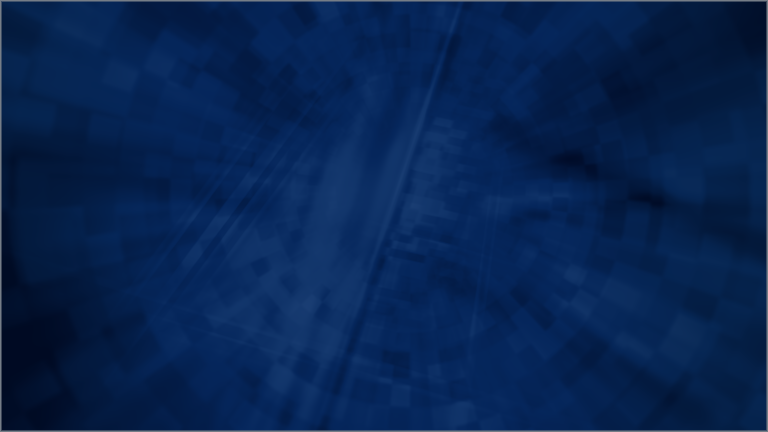
A WebGL 2 fragment shader for this background:

```glsl
#version 300 es
precision highp float;

uniform vec2 u_resolution;
out vec4 outColor;

#define VANISH vec2(0.95, 0.56)
#define BEAM_FOOT 0.736
#define BEAM_SLOPE 0.34
#define BASE_LIGHT 0.47
#define RAY_GAIN 0.24
#define BLOCK_GAIN 0.13
#define MOSAIC_GAIN 0.30
#define LINE_GAIN 0.17
#define FRAME_WIDTH 0.0035
#define FRAME_COLOR vec3(0.46, 0.49, 0.53)

const float TAU = 6.2831853;

float hash(vec2 p) {
    return fract(sin(dot(p, vec2(127.1, 311.7))) * 43758.5453);
}

// Value noise, periodic in x; a small softness turns it into soft-edged tiles.
float noise(vec2 p, float period, float softness) {
    vec2 i = floor(p);
    vec2 f = smoothstep(0.5 - softness, 0.5 + softness, fract(p));
    float x0 = mod(i.x, period);
    float x1 = mod(i.x + 1.0, period);
    float low = mix(hash(vec2(x0, i.y)), hash(vec2(x1, i.y)), f.x);
    float high = mix(hash(vec2(x0, i.y + 1.0)), hash(vec2(x1, i.y + 1.0)), f.x);
    return mix(low, high, f.y);
}

// Soft glow around the segment from a to b.
float streak(vec2 p, vec2 a, vec2 b, float width) {
    vec2 ab = b - a;
    float h = clamp(dot(p - a, ab) / dot(ab, ab), 0.0, 1.0);
    float d = length(p - a - ab * h) / width;
    return exp(-d * d);
}

// Bell-shaped window centred on c.
float bell(float x, float c, float width) {
    float d = (x - c) / width;
    return exp(-d * d);
}

// Fine parallel lines varying across s and slowly along t.
float fineLines(float s, float t, float density) {
    float n = noise(vec2(s * density, t * 2.0), 512.0, 0.5);
    return smoothstep(0.5, 0.95, n);
}

// Large light and dark areas.
float broadLight(vec2 p) {
    float light = BASE_LIGHT;
    light -= 0.16 * streak(p, vec2(0.0, 0.65), vec2(0.62, 0.525), 0.04);
    light -= 0.15 * streak(p, vec2(0.37, 1.0), vec2(0.67, 0.75), 0.08);
    light -= 0.17 * streak(p, vec2(1.16, 0.70), vec2(1.78, 0.42), 0.035);
    light -= 0.24 * streak(p, vec2(1.34, 0.73), vec2(1.78, 1.0), 0.13);
    light -= 0.12 * streak(p, vec2(1.02, 0.375), vec2(1.62, 0.05), 0.04);
    light -= 0.14 * streak(p, vec2(1.2, 0.5), vec2(1.53, 0.54), 0.025);
    light -= 0.30 * streak(p, vec2(0.0, 0.0), vec2(0.0, 0.25), 0.3);
    light += 0.18 * streak(p, vec2(0.79, 0.56), vec2(0.67, 0.24), 0.15);
    light += 0.17 * streak(p, vec2(1.0, 0.67), vec2(0.95, 0.53), 0.08);
    light += 0.14 * streak(p, vec2(1.13, 0.525), vec2(1.34, 0.55), 0.035);
    light += 0.06 * streak(p, vec2(0.1, 0.78), vec2(0.5, 0.8), 0.1);
    light += 0.05 * streak(p, vec2(1.3, 0.3), vec2(1.6, 0.25), 0.16);
    vec2 corner = (p - vec2(0.889, 0.5)) / vec2(0.889, 0.5);
    return light - 0.11 * pow(dot(corner, corner) * 0.5, 1.5);
}

// Rays and tiles receding towards the vanishing point.
float perspective(vec2 p) {
    vec2 d = p - VANISH;
    float radius = length(d) + 0.02;
    float turn = atan(d.y, d.x) / TAU + 0.5;
    float depth = log(radius);
    float rays = noise(vec2(turn * 44.0, depth * 1.6), 44.0, 0.5) * 0.6
               + noise(vec2(turn * 130.0, depth * 2.0 + 9.0), 130.0, 0.5) * 0.4;
    float tiles = noise(vec2(turn * 38.0, depth * 7.0), 38.0, 0.1)
                + noise(vec2(turn * 66.0, depth * 10.0 + 5.0), 66.0, 0.12);
    float far = smoothstep(0.1, 0.45, radius);
    return far * (RAY_GAIN * (rays - 0.5) + BLOCK_GAIN * (tiles - 1.0));
}

// Slanted beam with its strips, and the mosaic on its right.
float beam(vec2 p) {
    float s = p.x - BEAM_FOOT - BEAM_SLOPE * p.y;
    float strips = noise(vec2(s * 34.0, p.y * 1.5), 512.0, 0.5) - 0.45;
    float knots = noise(vec2(s * 24.0, p.y * 17.0), 512.0, 0.5) - 0.5;
    float light = (0.27 * strips + 0.12 * knots) * bell(s, -0.11, 0.14);
    light += 0.20 * bell(s, -0.007, 0.007) * mix(0.35, 1.0, smoothstep(0.1, 0.7, p.y));
    light += 0.08 * bell(s, -0.045, 0.02);
    light -= 0.09 * bell(s, 0.012, 0.012);

    float v = p.y + 0.22 * p.x;
    float mosaic = noise(vec2(s * 22.0, v * 52.0), 512.0, 0.16) * 0.6
                 + noise(vec2(s * 42.0 + 7.0, v * 31.0), 512.0, 0.2) * 0.4;
    float area = smoothstep(0.0, 0.02, s) * smoothstep(0.27, 0.1, s) * bell(p.y, 0.5, 0.28);
    return light + MOSAIC_GAIN * (mosaic - 0.5) * area;
}

// Three families of thin crossing lines.
float crossingLines(vec2 p) {
    float left = p.x - 0.74 * p.y;
    float right = p.x - 0.13 * p.y;
    float level = p.y + 0.3 * p.x;
    float sum = fineLines(left, p.y, 75.0) * bell(left, 0.14, 0.1) * bell(p.y, 0.5, 0.27);
    sum += 0.8 * fineLines(right, p.y, 95.0) * bell(right, 1.06, 0.035) * bell(p.y, 0.32, 0.26);
    sum += 0.7 * fineLines(level, p.x, 80.0) * bell(level, 0.4, 0.045) * bell(p.x, 0.65, 0.5);
    sum += 0.5 * fineLines(level, p.x, 90.0) * bell(level, 0.74, 0.03) * bell(p.x, 1.05, 0.2);
    return LINE_GAIN * sum;
}

vec3 palette(float t) {
    vec3 color = mix(vec3(0.0, 0.04, 0.15), vec3(0.01, 0.10, 0.26), smoothstep(0.0, 0.28, t));
    color = mix(color, vec3(0.02, 0.15, 0.36), smoothstep(0.25, 0.52, t));
    color = mix(color, vec3(0.07, 0.21, 0.42), smoothstep(0.48, 0.72, t));
    return mix(color, vec3(0.15, 0.29, 0.50), smoothstep(0.7, 1.05, t));
}

void main() {
    vec2 uv = gl_FragCoord.xy / u_resolution;
    vec2 p = uv * vec2(16.0 / 9.0, 1.0);
    float light = broadLight(p) + perspective(p) + beam(p) + crossingLines(p);
    vec3 color = palette(light);

    // Muted blue towards both sides.
    float side = smoothstep(0.35, 0.9, abs(p.x - 0.85));
    color = mix(color, color * vec3(1.2, 1.0, 0.9), side);

    // Thin frame.
    vec2 edge = min(p, vec2(16.0 / 9.0, 1.0) - p);
    float border = min(edge.x, edge.y);
    float blur = 0.5 / u_resolution.y;
    color = mix(FRAME_COLOR, color, smoothstep(FRAME_WIDTH - blur, FRAME_WIDTH + blur, border));
    outColor = vec4(color, 1.0);
}
```
